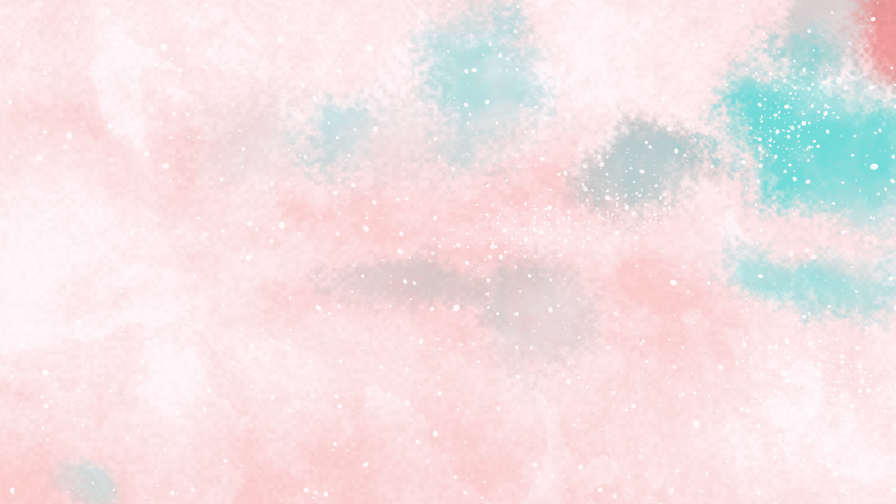
Give the GLSL for this background, as a Shadertoy shader.

```glsl
// Blush watercolour paper with soft aqua and grey stains and white paint flecks.
// Warped fractal noise sets the pink tone and dissolves the rims of elliptical
// stains; jittered grids scatter the flecks, denser inside a few sprays.

const vec3 ROSE  = vec3(0.985, 0.805, 0.805);
const vec3 BLUSH = vec3(0.990, 0.893, 0.900);
const vec3 PALE  = vec3(0.998, 0.960, 0.976);
const vec3 AQUA  = vec3(0.42, 0.86, 0.85);
const vec3 MIST  = vec3(0.64, 0.86, 0.86);
const vec3 ASH   = vec3(0.72, 0.76, 0.76);
const vec3 CORAL = vec3(0.95, 0.55, 0.55);

float hash(vec2 p) {
    return fract(sin(dot(p, vec2(127.1, 311.7))) * 43758.5453);
}

float valueNoise(vec2 p) {
    vec2 cell = floor(p), f = fract(p);
    f = f * f * (3.0 - 2.0 * f);
    float low = mix(hash(cell), hash(cell + vec2(1, 0)), f.x);
    float high = mix(hash(cell + vec2(0, 1)), hash(cell + vec2(1, 1)), f.x);
    return mix(low, high, f.y);
}

// Fractal noise centred on zero, roughly -0.4 to 0.4
float fbm(vec2 p) {
    float sum = 0.0, amp = 0.5;
    for (int i = 0; i < 6; i++) {
        sum += amp * (valueNoise(p) - 0.5);
        p = mat2(1.6, 1.2, -1.2, 1.6) * p + 7.3;
        amp *= 0.53;
    }
    return sum;
}

// Smooth elliptical falloff, 1 at the centre
float glow(vec2 p, vec2 centre, vec2 radius) {
    vec2 d = (p - centre) / radius;
    return exp(-dot(d, d));
}

// Soft elliptical stain dissolved by the given noise value
float stain(vec2 p, vec2 centre, vec2 radius, float fray) {
    float d = length((p - centre) / radius) + fray;
    return 1.0 - smoothstep(0.40, 1.25, d);
}

// One slightly oval fleck in some of the grid cells
float flecks(vec2 p, float cells, float maxRadius, float chance) {
    vec2 q = p * cells, cell = floor(q);
    vec2 centre = 0.25 + 0.5 * vec2(hash(cell + 3.1), hash(cell + 8.7));
    float size = hash(cell + 5.3);
    float radius = maxRadius * mix(0.35, 1.0, size * size);
    float turn = 6.283 * hash(cell + 6.9);
    vec2 offset = (fract(q) - centre) / cells;
    float along = dot(offset, vec2(cos(turn), sin(turn)));
    float d = sqrt(dot(offset, offset) - 0.4 * along * along) - radius;
    float soft = 0.7 / iResolution.y;
    float cover = 1.0 - smoothstep(-soft, soft, d);
    return cover * step(hash(cell + 1.9), chance) * mix(0.55, 1.0, size);
}

// Overlapping wash: lighter just inside a torn contour, fading inwards
float driedEdge(float sheet, float level) {
    return smoothstep(level, level + 0.012, sheet) * (1.0 - smoothstep(level, level + 0.16, sheet));
}

// Pink ground: cloudy tone, broad washes and dried edges
vec3 paper(vec2 p, vec2 warp, float tooth) {
    float tone = 0.32 + 0.95 * fbm(p * 2.6 + warp + 4.0);
    tone += 0.75 * fbm(p * 8.0 + warp * 2.0 + 17.0) + 0.25 * tooth;
    tone += 0.75 * glow(p, vec2(0.02, 0.42), vec2(0.30, 0.20));
    tone += 0.34 * glow(p, vec2(0.65, 0.25), vec2(0.45, 0.10));
    tone += 0.32 * glow(p, vec2(0.10, 0.90), vec2(0.55, 0.22));
    tone += 0.22 * glow(p, vec2(1.25, 0.88), vec2(0.25, 0.18));
    tone += 0.30 * glow(p, vec2(1.60, 0.10), vec2(0.40, 0.15));
    tone += 0.45 * glow(p, vec2(1.24, 0.52), vec2(0.07, 0.04));
    tone += 0.40 * glow(p, vec2(1.03, 0.53), vec2(0.15, 0.04));
    tone -= 0.28 * glow(p, vec2(0.75, 0.54), vec2(0.50, 0.15));
    tone -= 0.28 * glow(p, vec2(0.95, 0.10), vec2(0.32, 0.10));
    tone -= 0.22 * glow(p, vec2(1.30, 0.37), vec2(0.30, 0.14));
    tone -= 0.40 * glow(p, vec2(0.00, 0.10), vec2(0.12, 0.14));
    float sheet = fbm(p * 2.4 + warp * 0.6 + 21.0);
    tone += 0.20 * driedEdge(sheet, 0.04) + 0.14 * driedEdge(-sheet, 0.08);
    vec3 col = mix(ROSE, BLUSH, smoothstep(-0.15, 0.5, tone));
    return mix(col, PALE, smoothstep(0.38, 0.95, tone));
}

void mainImage(out vec4 fragColor, in vec2 fragCoord) {
    vec2 p = fragCoord / iResolution.y;
    vec2 warp = vec2(fbm(p * 3.0), fbm(p * 3.0 + 31.0));
    float tooth = fbm(p * 110.0 + 3.0);
    vec3 col = paper(p, warp, tooth);

    // Stains, with cloudy pigment and a dry, grainy rim
    float fray = 1.6 * fbm(p * 6.0 + warp + 13.0) + 0.75 * tooth;
    float pigment = clamp(0.85 + 1.5 * fbm(p * 8.0 + warp * 2.0 + 50.0) + 0.4 * tooth, 0.0, 1.15);
    vec2 q = p + 0.10 * warp;

    float ash = stain(q, vec2(1.28, 0.62), vec2(0.15, 0.11), fray);
    ash = max(ash, 0.60 * stain(q, vec2(0.84, 0.43), vec2(0.17, 0.055), fray));
    ash = max(ash, 0.65 * stain(q, vec2(1.05, 0.37), vec2(0.10, 0.13), fray));
    ash = max(ash, 0.90 * stain(q, vec2(1.64, 0.96), vec2(0.10, 0.11), fray));
    ash = max(ash, 0.20 * stain(q, vec2(0.50, 0.75), vec2(0.16, 0.12), fray));
    ash = max(ash, 0.35 * stain(q, vec2(0.82, 0.76), vec2(0.22, 0.13), fray));
    col = mix(col, ASH, 0.75 * ash * pigment);

    float mist = stain(q, vec2(0.94, 0.82), vec2(0.14, 0.18), fray);
    mist = max(mist, 0.75 * stain(q, vec2(0.69, 0.77), vec2(0.12, 0.10), fray));
    mist = max(mist, 0.35 * stain(q, vec2(1.31, 0.62), vec2(0.09, 0.08), fray));
    mist = max(mist, 0.6 * stain(q, vec2(0.15, 0.04), vec2(0.07, 0.04), fray));
    col = mix(col, MIST, 0.75 * mist * pigment);

    float aqua = stain(q, vec2(1.66, 0.74), vec2(0.20, 0.16), fray);
    aqua = max(aqua, 0.65 * stain(q, vec2(1.63, 0.45), vec2(0.22, 0.09), fray));
    col = mix(col, AQUA, 0.82 * aqua * pigment);
    col = mix(col, CORAL, 0.80 * stain(q, vec2(1.80, 0.94), vec2(0.12, 0.12), 0.7 * fray));

    // White flecks: sparse everywhere, fine and dense within the sprays
    float spray = glow(p, vec2(1.05, 0.54), vec2(0.14, 0.06));
    spray = max(spray, glow(p, vec2(1.56, 0.76), vec2(0.07, 0.09)));
    spray = max(spray, glow(p, vec2(1.24, 0.60), vec2(0.09, 0.07)));
    spray = max(spray, glow(p, vec2(1.62, 0.22), vec2(0.12, 0.12)));
    float white = flecks(p, 17.0, 0.0065, 0.24);
    white = max(white, flecks(p + 3.7, 31.0, 0.0042, 0.18));
    white = max(white, flecks(p + 9.2, 60.0, 0.0045, 0.50 * spray));
    white = max(white, flecks(p + 5.4, 105.0, 0.0030, 0.02 + 0.5 * spray));
    col = mix(col, vec3(1.0, 0.98, 0.985), 0.95 * white);

    // Paper tooth
    col += 0.030 * tooth;
    fragColor = vec4(clamp(col, 0.0, 1.0), 1.0);
}
```
